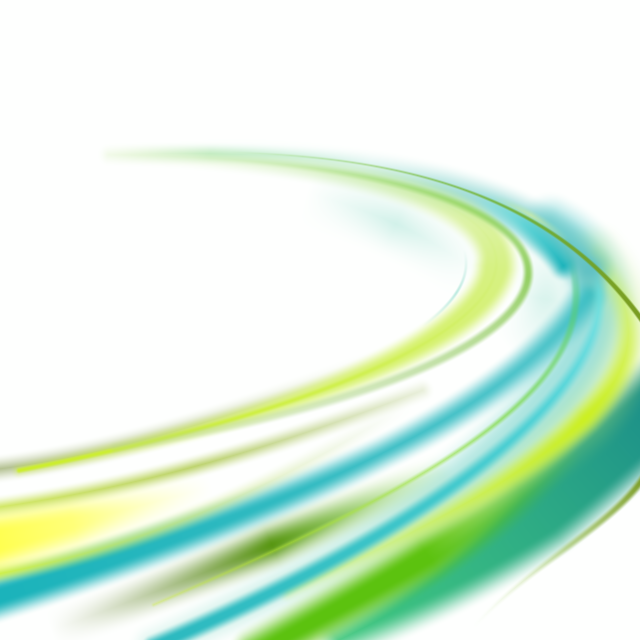
Write a Shadertoy shader that draws this background.

```glsl
// Glossy green, yellow and teal ribbons sweeping round a bend on white.
// Each ribbon is a cubic curve whose width and opacity vary along its length;
// soft distance profiles are layered from wide hazes up to fine bright lines.

const vec3 PAPER = vec3(.995, 1., .995);
const vec3 TEAL  = vec3(.10, .70, .73);
const vec3 DEEP  = vec3(.10, .55, .54);
const vec3 CYAN  = vec3(.48, .95, .96);
const vec3 MINT  = vec3(.68, .90, .85);
const vec3 LIME  = vec3(.80, .94, .13);
const vec3 YELLOW = vec3(1., 1., .25);
const vec3 GREEN = vec3(.36, .76, .06);
const vec3 JADE  = vec3(.25, .78, .50);
const vec3 OLIVE = vec3(.47, .60, .12);
const vec3 PALE  = vec3(.80, .92, .66);

// Opacity profiles: start, middle, end
const vec3 SOLID = vec3(1);
const vec3 SWELL = vec3(0, 1, 0);
const vec3 RISE  = vec3(0, .7, 1);
const vec3 FALL  = vec3(1, .7, 0);

float along(vec3 v, float t) {
    return mix(mix(v.x, v.y, clamp(2. * t, 0., 1.)), v.z, clamp(2. * t - 1., 0., 1.));
}

vec2 cubic(mat4x2 k, float t) {
    float s = 1. - t;
    return k * vec4(s * s * s, 3. * s * s * t, 3. * s * t * t, t * t * t);
}

vec2 tangent(mat4x2 k, float t) {
    float s = 1. - t;
    return 3. * (s * s * (k[1] - k[0]) + 2. * s * t * (k[2] - k[1]) + t * t * (k[3] - k[2]));
}

// Closest curve parameter: coarse search, then projection onto the tangent
float nearest(vec2 p, mat4x2 k) {
    float best = 0., least = 1e5;
    for (int i = 0; i <= 14; i++) {
        float t = float(i) / 14.;
        vec2 r = p - cubic(k, t);
        float d = dot(r, r);
        if (d < least) { least = d; best = t; }
    }
    for (int i = 0; i < 4; i++) {
        vec2 v = tangent(k, best);
        best = clamp(best + dot(p - cubic(k, best), v) / max(dot(v, v), 1e-4), 0., 1.);
    }
    return best;
}

// Blend one ribbon over the colour beneath it
void ribbon(inout vec3 col, vec2 p, mat4x2 k, vec3 width, float blur, vec3 opacity, vec3 first, vec3 last) {
    float t = nearest(p, k);
    float w = along(width, t);
    float soft = max(blur, 1. / iResolution.y);
    float cover = 1. - smoothstep(w - soft, w + soft, length(p - cubic(k, t)));
    col = mix(col, mix(first, last, t), cover * along(opacity, t));
}

void mainImage(out vec4 fragColor, in vec2 fragCoord) {
    vec2 p = fragCoord / iResolution.xy;
    vec3 col = PAPER;

    // Paths shared by several layers
    mat4x2 sweep = mat4x2(.86, .645, 1.05, .54, .90, .27, .24, -.01);
    mat4x2 rim   = mat4x2(.93, .60, 1.08, .42, .90, .28, .45, .075);
    mat4x2 inner = mat4x2(.03, .265, 1.02, .46, .98, .75, .17, .758);

    // Distant hazes
    ribbon(col, p, mat4x2(.48, .70, .58, .67, .66, .64, .75, .57), vec3(.02), .04, .65 * SWELL, MINT, MINT);
    ribbon(col, p, mat4x2(.83, .63, .87, .56, .86, .50, .80, .45), vec3(.03), .03, .45 * SWELL, MINT, MINT);
    ribbon(col, p, mat4x2(-.02, .265, .20, .29, .42, .37, .62, .445), vec3(.006), .018, .65 * FALL, OLIVE * .8, OLIVE);

    // Right-hand body: deep teal outside, cyan within
    ribbon(col, p, mat4x2(1.05, .38, .92, .27, .80, .13, .53, 0.), vec3(.06, .055, .015), .025, SOLID, DEEP, JADE);
    ribbon(col, p, sweep, vec3(.03, .045, .015), .028, vec3(.8, .75, .7), CYAN * .85, MINT);
    ribbon(col, p, mat4x2(.87, .29, .76, .17, .60, .09, .40, -.02), vec3(.02, .03, .025), .022, vec3(.2, 1, 1), GREEN, GREEN);
    ribbon(col, p, rim, vec3(.025, .03, .01), .035, .6 * FALL, PALE, LIME);
    ribbon(col, p, rim, vec3(.008, .015, .004), .016, vec3(.2, 1, .4), LIME, LIME);

    // Lower teal band and green shadowed blade
    ribbon(col, p, mat4x2(.92, .54, .80, .36, .50, .22, -.03, .06), vec3(.018, .014, .026), .018, vec3(.7, .85, 1), TEAL, TEAL);
    ribbon(col, p, mat4x2(.68, .26, .52, .19, .36, .115, .08, .015), vec3(.012, .022, .015), .022, vec3(.1, 1, 0), GREEN, OLIVE * .7);

    // Bright cyan line and its green companion
    ribbon(col, p, sweep, vec3(.003, .007, .012), .009, vec3(.4, .9, .9), CYAN, TEAL);
    ribbon(col, p, mat4x2(.885, .62, .96, .42, .76, .28, .24, .055), vec3(.006, .003, .001), .004, vec3(.4, .8, .5), JADE, LIME);

    // Yellow wedge at the left with lime borders
    ribbon(col, p, mat4x2(-.05, .145, .06, .17, .15, .19, .33, .24), vec3(.04, .03, .01), .025, FALL, YELLOW, YELLOW);
    ribbon(col, p, mat4x2(-.02, .205, .20, .235, .40, .29, .66, .39), vec3(.006), .014, vec3(.8, .8, .2), LIME * .92, OLIVE);
    ribbon(col, p, mat4x2(-.02, .10, .20, .14, .40, .22, .64, .37), vec3(.006), .014, FALL, LIME, PALE * .9);

    // Upper crest
    ribbon(col, p, mat4x2(.30, .76, .60, .745, .83, .69, .92, .58), vec3(.008, .02, .025), .022, RISE, MINT, CYAN * .8);
    ribbon(col, p, mat4x2(.74, .69, .80, .67, .85, .63, .88, .585), vec3(.012), .015, RISE, CYAN, TEAL);
    ribbon(col, p, mat4x2(.16, .758, .25, .76, .38, .765, .58, .745), vec3(.006), .014, .6 * SWELL, PALE, JADE);

    // Inner bend: pale body, sharp lime lower arm, olive outer line
    ribbon(col, p, inner, vec3(.001, .027, .005), .014, vec3(.8, .8, .3), LIME, PALE);
    ribbon(col, p, inner, vec3(.003, .002, 0), .003, vec3(.9, .2, 0), LIME, PALE);
    ribbon(col, p, mat4x2(.18, .30, 1.04, .44, 1., .72, .30, .755), vec3(.006, .006, .003), .005, vec3(.3, .9, 0), PALE * .9, GREEN);
    ribbon(col, p, mat4x2(.725, .61, .74, .56, .70, .52, .66, .49), vec3(.002), .002, .8 * SWELL, MINT, MINT);

    // Cream highlight and fine outer lines
    ribbon(col, p, mat4x2(.77, .69, .81, .677, .85, .655, .89, .62), vec3(.004), .006, .9 * SWELL, PALE, PALE);
    ribbon(col, p, mat4x2(.36, .762, .60, .755, .86, .71, 1.01, .49), vec3(.001, .0015, .004), .002, RISE, GREEN, OLIVE);
    ribbon(col, p, mat4x2(1.01, .26, .96, .18, .83, .12, .74, .02), vec3(.005, .004, .001), .004, FALL, OLIVE, PALE);

    fragColor = vec4(col, 1.);
}
```
